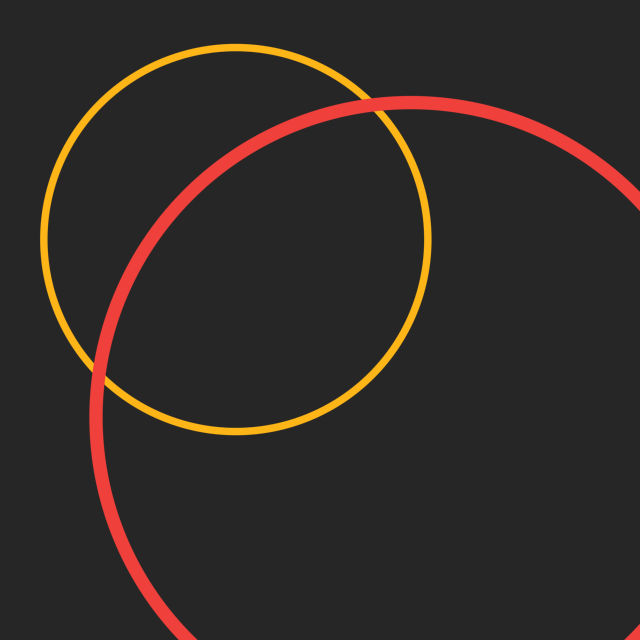
Write a WebGL 1 fragment shader that draws this background.

```glsl
precision highp float;

uniform vec2 u_resolution;

// Coverage of a circular outline with a one-pixel soft edge
float ring(vec2 p, vec2 center, float radius, float halfWidth) {
    float pixel = 1.0 / min(u_resolution.x, u_resolution.y);
    float dist = abs(length(p - center) - radius) - halfWidth;
    return 1.0 - smoothstep(-0.75 * pixel, 0.75 * pixel, dist);
}

void main() {
    vec2 p = gl_FragCoord.xy / u_resolution;

    vec3 charcoal = vec3(0.15);
    vec3 amber = vec3(0.995, 0.71, 0.09);
    vec3 coral = vec3(0.94, 0.25, 0.23);

    // Thin amber ring behind, thick coral ring in front
    vec3 color = charcoal;
    color = mix(color, amber, ring(p, vec2(0.3685, 0.6257), 0.3, 0.0058));
    color = mix(color, coral, ring(p, vec2(0.642, 0.3477), 0.492, 0.0104));

    gl_FragColor = vec4(color, 1.0);
}
```
